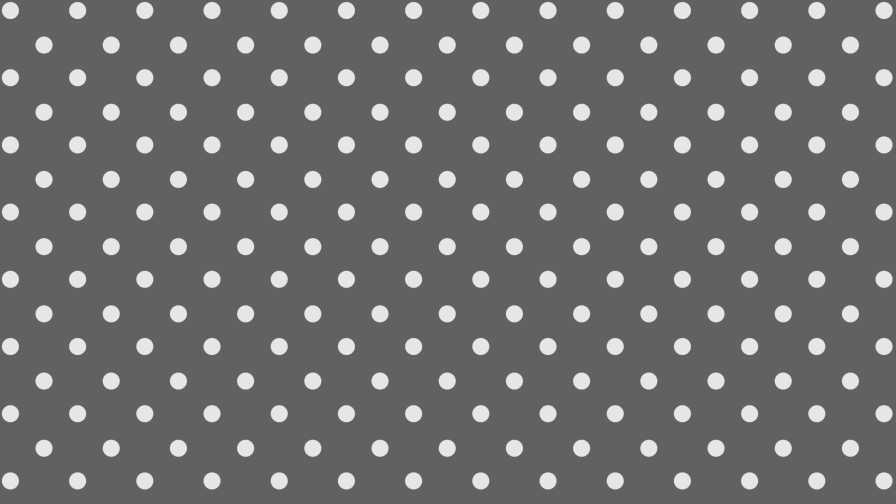
Reproduce this pattern procedurally as a WebGL 2 fragment shader.

```glsl
#version 300 es
precision highp float;
// Staggered polka dots: pale discs on a flat grey ground.
// Two square lattices of equal period are interleaved, and each is
// drawn as the distance to the nearest disc centre in its cell.

uniform vec2 u_resolution;
out vec4 fragColor;

// Lengths are fractions of the canvas height.
const float ROWS_PER_HEIGHT = 7.5;
const float PERIOD = 1.0 / ROWS_PER_HEIGHT;
const float DOT_RADIUS = 0.0169;
const vec2 FIRST_DOT = vec2(0.0207, 0.0458);
const vec2 STAGGER = vec2(0.5, 0.486);   // fraction of a period
const vec3 GROUND_COLOR = vec3(0.38);
const vec3 DOT_COLOR = vec3(0.90);

// Signed distance to the nearest disc of a square lattice.
float dotLattice(vec2 p, vec2 origin) {
    vec2 cell = fract((p - origin) / PERIOD + 0.5) - 0.5;
    return length(cell * PERIOD) - DOT_RADIUS;
}

void main() {
    vec2 p = gl_FragCoord.xy / u_resolution.y;
    float pixel = 1.0 / u_resolution.y;

    // Union of the main and the staggered lattice
    float dist = min(dotLattice(p, FIRST_DOT),
                     dotLattice(p, FIRST_DOT + STAGGER * PERIOD));

    // Edge smoothed over about one pixel
    float coverage = 1.0 - smoothstep(-0.75 * pixel, 0.75 * pixel, dist);
    fragColor = vec4(mix(GROUND_COLOR, DOT_COLOR, coverage), 1.0);
}
```
